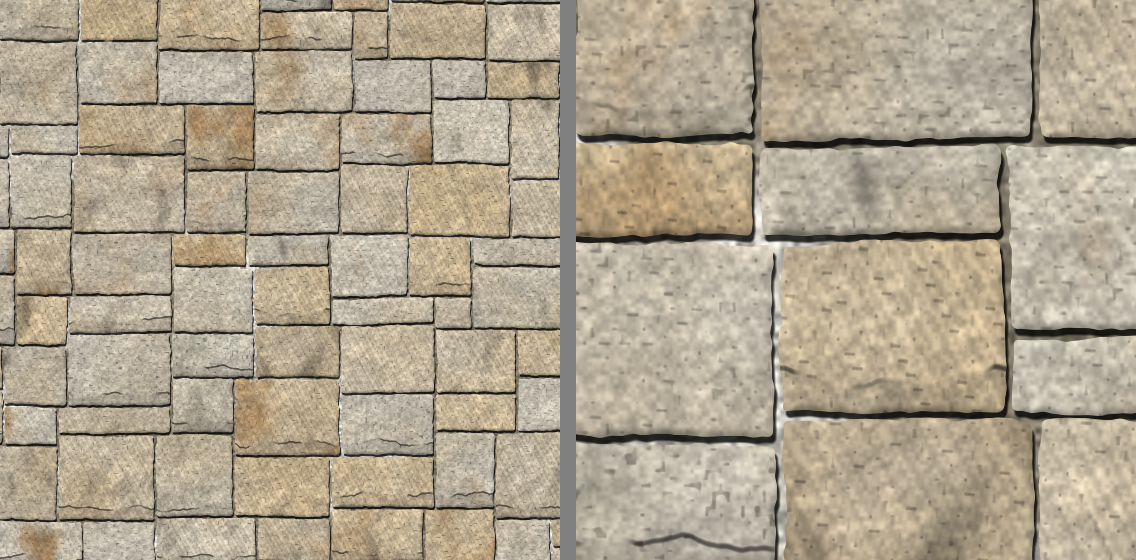
Left, the full canvas; right, a detail of the centre.
Reproduce this texture procedurally as a Shadertoy shader.

```glsl
// Draws a sunlit wall of rough, split-faced sandstone blocks in irregular ashlar bond.
#define STONES vec2(6.8, 10.0)       // average blocks across and up
#define JITTER 0.62                  // how far joints stray from the lattice
#define HALF_GAP 0.0024              // half the joint width
#define CORNER 0.004                 // corner radius
#define LIGHT vec2(-0.0016, 0.0040)  // shadow offset towards the sun
#define GRAIN 0.36                   // contrast of the mineral grain
#define RELIEF 1.25                  // contrast of the broken face
#define GREY_STONE vec3(0.765, 0.740, 0.685)
#define GOLD_STONE vec3(0.765, 0.685, 0.550)
#define RUST vec3(0.620, 0.475, 0.310)
#define MORTAR vec3(0.500, 0.470, 0.405)
#define LIME vec3(0.800, 0.790, 0.760)

struct Stone { float dist; vec2 id; vec2 local; vec2 size; };

float hash(vec2 p) {
    return fract(sin(dot(p, vec2(127.1, 311.7))) * 43758.5453);
}

float noise(vec2 p) {
    vec2 i = floor(p), f = fract(p);
    f = f * f * (3.0 - 2.0 * f);
    return mix(mix(hash(i), hash(i + vec2(1, 0)), f.x),
               mix(hash(i + vec2(0, 1)), hash(i + 1.0), f.x), f.y);
}

float fbm(vec2 p) {
    float sum = 0.0, amp = 0.53;
    for (int i = 0; i < 4; i++) {
        sum += amp * noise(p);
        p = mat2(1.6, 1.2, -1.2, 1.6) * p + 7.3;
        amp *= 0.5;
    }
    return sum;
}

// Lattice point pushed off its place; even points carry level joints, odd ones upright joints
vec2 joint(vec2 v) {
    return v + JITTER * (hash(v + 3.0) - 0.5);
}

// Nearest block: every cell is a rectangle closed by four pinwheeling joints
Stone nearestStone(vec2 p) {
    Stone best = Stone(1e3, vec2(0), vec2(0), vec2(1));
    vec2 cell = floor(p * STONES);
    for (int y = -1; y <= 1; y++)
    for (int x = -1; x <= 1; x++) {
        vec2 id = cell + vec2(x, y);
        float odd = mod(id.x + id.y, 2.0);
        vec2 lo = vec2(joint(id + vec2(0, 1.0 - odd)).x, joint(id + vec2(odd, 0)).y) / STONES;
        vec2 hi = vec2(joint(id + vec2(1, odd)).x, joint(id + vec2(1.0 - odd, 1)).y) / STONES;
        vec2 d = abs(p - 0.5 * (lo + hi)) - 0.5 * (hi - lo) + HALF_GAP + CORNER;
        float dist = length(max(d, 0.0)) + min(max(d.x, d.y), 0.0) - CORNER;
        dist += 0.0032 * (noise(p * 48.0 + id * 5.7) - 0.5)
              + 0.0018 * (noise(p * 150.0 + id * 3.1) - 0.5);
        if (dist < best.dist) best = Stone(dist, id, p - lo, hi - lo);
    }
    return best;
}

vec3 stoneColor(vec2 p, Stone s) {
    float seed = hash(s.id + 11.0);
    float kind = hash(s.id + 23.0);
    vec2 q = p + 40.0 * vec2(seed, kind);

    // Body tint, weathering stains and sooty streaks
    float warmth = clamp(kind + 0.9 * (fbm(q * 9.0) - 0.5), 0.0, 1.0);
    vec3 col = mix(GREY_STONE, GOLD_STONE, warmth) * (0.96 + 0.09 * seed);
    float stain = smoothstep(0.52, 0.78, fbm(q * vec2(13.0, 9.0) + 5.0));
    col = mix(col, RUST, stain * 0.75 * smoothstep(0.25, 1.0, hash(s.id + 37.0)));
    float soot = smoothstep(0.55, 0.82, fbm(q * vec2(22.0, 10.0) + 17.0));
    col *= 1.0 - 0.32 * soot * hash(s.id + 41.0);

    // Broken face lit from above
    float slope = fbm((q + LIGHT) * 20.0) - fbm(q * 20.0);
    col *= 1.0 - RELIEF * slope;

    // Chipped ledge along the foot of some blocks
    float ledge = s.local.y - 0.008 - 0.028 * fbm(vec2(q.x * 24.0, seed * 9.0));
    float chipped = step(0.58, hash(s.id + 53.0)) * step(0.06, s.size.y);
    float crack = 1.0 - smoothstep(0.0004, 0.0026, abs(ledge));
    crack *= smoothstep(0.35, 0.6, noise(q * 34.0));
    col *= 1.0 - chipped * (0.5 * crack + 0.10 * smoothstep(0.002, -0.002, ledge));

    // Mineral grain with dark specks
    float grain = 0.55 * noise(q * 190.0) + 0.45 * noise(q * 390.0 + 9.0) - 0.5;
    float speck = smoothstep(0.74, 0.96, noise(q * 230.0 + 31.0));
    return col * (1.0 + GRAIN * grain) * (1.0 - 0.28 * speck);
}

void mainImage(out vec4 fragColor, in vec2 fragCoord) {
    float px = 1.0 / iResolution.y;
    vec2 p = fragCoord * px;
    p += 0.0045 * (vec2(noise(p * 11.0), noise(p * 11.0 + 50.0)) - 0.5);

    Stone s = nearestStone(p);
    float towardsSun = nearestStone(p + LIGHT).dist;

    // Rounded rims: bright upper edge, dark lower edge
    float tilt = clamp((towardsSun - s.dist) / length(LIGHT), -1.0, 1.0);
    float rim = smoothstep(-0.006, 0.0, s.dist);
    vec3 stone = stoneColor(p, s) * (1.0 + rim * tilt * (tilt > 0.0 ? 0.07 : 0.30));

    // Sandy joints, limewashed in places, with shadows cast by the blocks
    float lime = smoothstep(0.56, 0.72, fbm(p * 7.0 + 60.0));
    vec3 mortar = mix(MORTAR, LIME, lime) * (0.7 + 0.6 * noise(p * 260.0));
    mortar *= mix(1.0, 0.20, smoothstep(0.001, -0.001, towardsSun));

    float edge = smoothstep(-0.6 * px, 0.6 * px, s.dist);
    fragColor = vec4(clamp(mix(stone, mortar, edge), 0.0, 1.0), 1.0);
}
```
